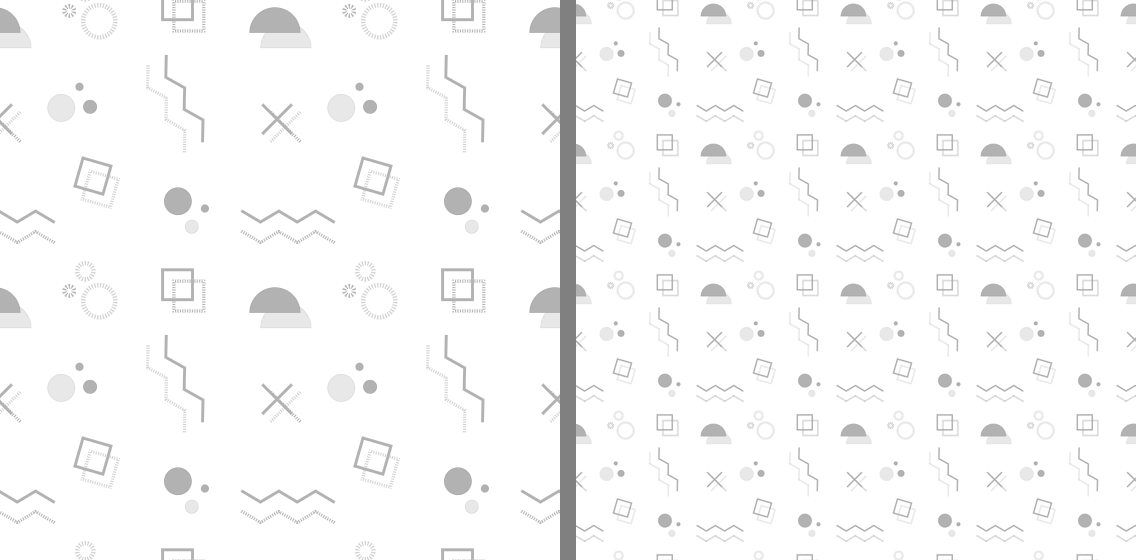
Left, the tile; right, the same tile 2 across and 2 down.
Give the GLSL for this pattern, as a three.js fragment shader.

```glsl
varying vec2 vUv;

#define REPEATS 2.0
#define TILE 384.0
#define STROKE 4.0
#define DASH 3.3
#define DUTY 0.45
#define SOFT 1.4
#define DARK 0.70
#define PALE 0.91
#define PALE_DASH 0.82

// Offset from a motif's centre, wrapped around the tile
vec2 around(vec2 p, vec2 centre) {
  return mod(p - centre + 0.5 * TILE, TILE) - 0.5 * TILE;
}

vec2 turn(vec2 p, float angle) {
  float c = cos(angle), s = sin(angle);
  return vec2(c * p.x + s * p.y, c * p.y - s * p.x);
}

// Distance to evenly spaced ticks along a line
float ticks(float along, float period) {
  return (abs(fract(along / period) - 0.5) - 0.5 * DUTY) * period;
}

float bar(vec2 p, vec2 start, vec2 span, bool dashed) {
  float len = length(span);
  vec2 dir = span / len;
  vec2 q = p - start - 0.5 * span;
  float along = dot(q, dir);
  float across = dot(q, vec2(-dir.y, dir.x));
  float d = max(abs(along) - 0.5 * len - 0.3 * STROKE, abs(across) - 0.5 * STROKE);
  return dashed ? max(d, ticks(along, DASH)) : d;
}

// Five bars of two alternating spans, joined end to end
float zigzag(vec2 p, vec2 spanA, vec2 spanB, bool dashed) {
  float d = TILE;
  vec2 start = vec2(0.0);
  for (int i = 0; i < 5; i++) {
    vec2 span = mod(float(i), 2.0) < 0.5 ? spanA : spanB;
    d = min(d, bar(p, start, span, dashed));
    start += span;
  }
  return d;
}

float frame(vec2 p, float halfSide, bool dashed) {
  vec2 a = abs(p);
  float d = abs(max(a.x, a.y) - halfSide) - 0.5 * STROKE;
  return dashed ? max(d, ticks(a.x > a.y ? p.y : p.x, DASH)) : d;
}

float disc(vec2 p, float radius) {
  return length(p) - radius;
}

float dome(vec2 p, float radius) {
  return max(disc(p, radius), p.y);
}

// Ring of radial ticks
float burst(vec2 p, float inner, float outer, float count) {
  float mid = 0.5 * (inner + outer);
  float arc = atan(p.y, p.x) * mid;
  float d = abs(length(p) - mid) - 0.5 * (outer - inner);
  return max(d, ticks(arc, 6.2831853 * mid / count));
}

void paint(inout float tone, float ink, float d) {
  tone = mix(tone, ink, clamp(0.5 - d / SOFT, 0.0, 1.0));
}

// Solid shape with a faint darker rim
void fill(inout float tone, float ink, float d) {
  paint(tone, ink * 0.94, d);
  paint(tone, ink, d + 1.0);
}

void main() {
  // Tile space, measured downward from the top left
  vec2 p = fract(vec2(vUv.x, 1.0 - vUv.y) * REPEATS) * TILE;
  float tone = 1.0;

  // Domes
  fill(tone, PALE, dome(around(p, vec2(392.0, 66.0)), 35.0));
  fill(tone, DARK, dome(around(p, vec2(377.0, 45.0)), 35.0));

  // Tick rings
  paint(tone, PALE_DASH, burst(around(p, vec2(117.0, 372.0)), 8.0, 14.0, 18.0));
  paint(tone, PALE_DASH, burst(around(p, vec2(136.0, 29.0)), 19.0, 25.0, 36.0));
  paint(tone, DARK, burst(around(p, vec2(95.0, 15.0)), 3.5, 9.5, 10.0));

  // Frames
  paint(tone, DARK, frame(around(p, vec2(243.5, 6.5)), 20.5, false));
  paint(tone, DARK, frame(around(p, vec2(259.0, 22.0)), 20.5, true));
  paint(tone, PALE_DASH, frame(turn(around(p, vec2(137.5, 259.5)), 0.28), 20.0, true));
  paint(tone, DARK, frame(turn(around(p, vec2(127.5, 241.5)), 0.28), 20.0, false));

  // Zigzags
  vec2 drop = vec2(-0.6, 29.5), slant = vec2(25.8, 14.5);
  paint(tone, PALE_DASH, zigzag(around(p, vec2(203.0, 90.5)), drop, slant, true));
  paint(tone, DARK, zigzag(around(p, vec2(228.0, 76.5)), drop, slant, false));
  vec2 down = vec2(25.2, 15.0), up = vec2(25.2, -15.0);
  paint(tone, DARK, zigzag(around(p, vec2(332.0, 289.5)), down, up, false));
  paint(tone, DARK, zigzag(around(p, vec2(332.0, 317.5)), down, up, true));

  // Crosses
  vec2 rise = vec2(39.0, -39.0), fall = vec2(39.0, 39.0);
  vec2 cross1 = around(p, vec2(380.0, 163.5)), cross2 = around(p, vec2(391.5, 174.0));
  paint(tone, PALE_DASH, bar(cross2, -0.5 * rise, rise, true));
  paint(tone, DARK, bar(cross2, -0.5 * fall, fall, true));
  paint(tone, DARK, min(bar(cross1, -0.5 * rise, rise, false), bar(cross1, -0.5 * fall, fall, false)));

  // Dots
  fill(tone, PALE, disc(around(p, vec2(84.0, 148.0)), 19.0));
  fill(tone, DARK, disc(around(p, vec2(109.0, 119.0)), 5.5));
  fill(tone, DARK, disc(around(p, vec2(123.5, 146.5)), 9.5));
  fill(tone, DARK, disc(around(p, vec2(244.0, 276.0)), 19.0));
  fill(tone, DARK, disc(around(p, vec2(281.0, 286.0)), 5.5));
  fill(tone, PALE, disc(around(p, vec2(263.0, 311.0)), 9.5));

  gl_FragColor = vec4(vec3(tone), 1.0);
}
```
